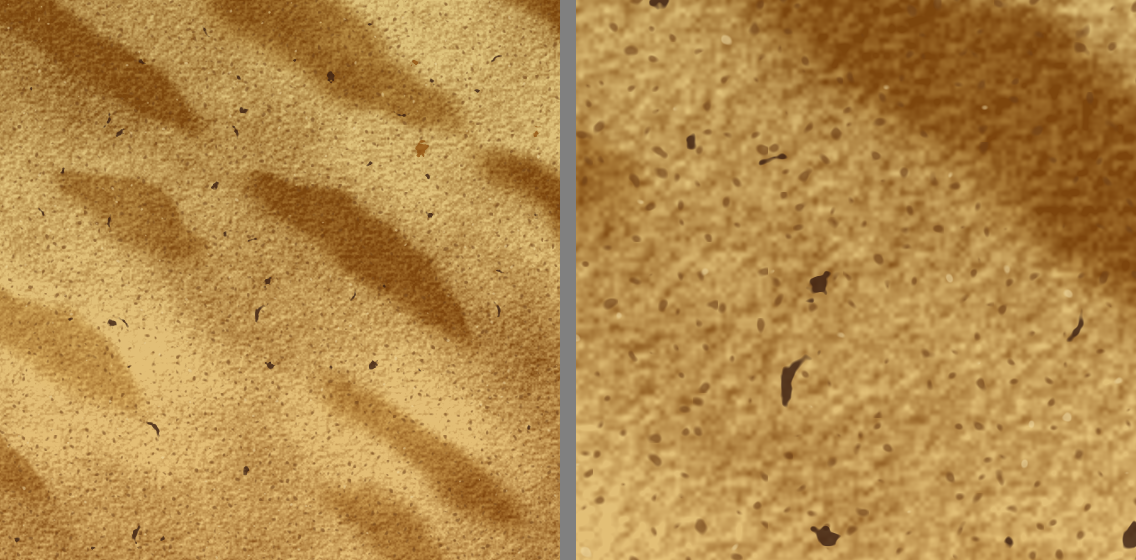
Left, the full canvas; right, a detail of the centre.
A Shadertoy shader for this texture:

```glsl
// Sunlit, wind-shaped sand: soft diagonal hollows in shade with crisp upper crests,
// covered in fine embossed grain and sprinkled with pits, crumbs and curled twigs.
// Hollows are lenses on a staggered, rotated grid; a tone value picks the sand colour.

const vec3 SHADE_SAND = vec3(0.49, 0.28, 0.06);
const vec3 MID_SAND   = vec3(0.69, 0.52, 0.27);
const vec3 LIT_SAND   = vec3(0.86, 0.73, 0.46);
const vec3 SHADE_TINT = vec3(1.0, 0.965, 0.84);
const vec3 PIT_BROWN  = vec3(0.43, 0.25, 0.09);
const vec3 TWIG_BLACK = vec3(0.22, 0.11, 0.06);
const vec3 PALE_FLECK = vec3(0.95, 0.87, 0.66);
const vec3 AMBER      = vec3(0.58, 0.33, 0.06);

const vec2 WIND = vec2(0.82, -0.572);      // direction of the hollows
const vec2 HOLLOW_CELL = vec2(0.60, 0.25); // spacing along and across the wind

vec2 hash2(vec2 p) {
    vec3 q = fract(p.xyx * vec3(0.1031, 0.1030, 0.0973));
    q += dot(q, q.yzx + 33.33);
    return fract((q.xx + q.yz) * q.zy);
}

float noise(vec2 p) {
    vec2 cell = floor(p), f = fract(p);
    f = f * f * (3.0 - 2.0 * f);
    float low  = mix(hash2(cell).x, hash2(cell + vec2(1, 0)).x, f.x);
    float high = mix(hash2(cell + vec2(0, 1)).x, hash2(cell + vec2(1, 1)).x, f.x);
    return mix(low, high, f.y);
}

float fbm(vec2 p) {
    float sum = 0.0, weight = 0.53;
    for (int i = 0; i < 4; i++) {
        sum += weight * noise(p);
        p = mat2(1.6, 1.2, -1.2, 1.6) * p + 17.3;
        weight *= 0.5;
    }
    return sum;
}

// One lens-shaped hollow: x is its shade, y the lit crest above it
vec2 hollow(vec2 q, float halfLength, float halfWidth, float crestBlur) {
    float along = q.x / halfLength;
    float taper = 1.0 - smoothstep(0.6, 1.0, abs(along));
    float w = halfWidth * max(1.0 - along * along, 0.0);
    float b = q.y + 0.025 * along * along;
    float shade = smoothstep(-w - 0.03, -w + 0.02, b)
                * (1.0 - smoothstep(w - crestBlur, w + crestBlur, b));
    float crest = smoothstep(w, w + 0.03, b) * (1.0 - smoothstep(w + 0.03, w + 0.13, b));
    return vec2(shade, crest) * taper;
}

// Hollows scattered over neighbouring cells of the staggered grid
vec2 hollows(vec2 p) {
    vec2 total = vec2(0.0);
    float baseRow = floor(p.y / HOLLOW_CELL.y);
    for (int j = -1; j <= 1; j++) {
        float row = baseRow + float(j);
        float shift = hash2(vec2(row + 31.0, 5.0)).x;
        float baseColumn = floor(p.x / HOLLOW_CELL.x + shift);
        for (int i = -1; i <= 1; i++) {
            vec2 id = vec2(baseColumn + float(i), row);
            vec2 place = hash2(id + 41.0), form = hash2(id + 83.0);
            vec2 center = id + 0.5 + (place - 0.5) * vec2(0.35, 0.4) - vec2(shift, 0.0);
            vec2 h = hollow(p - center * HOLLOW_CELL, mix(0.20, 0.36, form.x),
                            mix(0.040, 0.068, form.y), mix(0.005, 0.035, place.x));
            total = max(total, h * mix(0.60, 1.0, form.x));
        }
    }
    return total;
}

// Scattered bits, one per chosen cell: coverage from 0 to 1
float bits(vec2 p, float cells, float chance, float size, float stretch, float bend, float blur) {
    vec2 id = floor(p * cells);
    vec2 pick = hash2(id + cells), place = hash2(id + cells + 57.0);
    float growth = hash2(id + cells + 91.0).x;
    vec2 q = (fract(p * cells) - 0.5 - (place - 0.5) * 0.7) / cells;
    float angle = 6.2832 * pick.y;
    q = mat2(cos(angle), sin(angle), -sin(angle), cos(angle)) * q;
    q.y += bend * q.x * q.x;
    q.x /= stretch;
    float radius = size * mix(0.45, 1.4, growth * growth);
    float d = length(q) - radius + (noise(p * 230.0) - 0.5) * size * 1.3;
    return step(pick.x, chance) * (1.0 - smoothstep(-blur, blur, d));
}

// Grain lit from the upper left, in three sizes
float grain(vec2 p) {
    vec2 g = p * vec2(150.0, 185.0);
    float relief = noise(g) - noise(g + vec2(-0.45, 0.65));
    return 0.38 * relief + 0.34 * (noise(p * 330.0) - 0.5) + 0.20 * (noise(p * 85.0) - 0.5);
}

vec3 sandColor(float tone) {
    vec3 color = mix(SHADE_SAND, MID_SAND, clamp(tone * 2.0, 0.0, 1.0));
    return mix(color, LIT_SAND, clamp(tone * 2.0 - 1.0, 0.0, 1.12));
}

void mainImage(out vec4 fragColor, in vec2 fragCoord) {
    vec2 p = fragCoord / iResolution.y;
    float blur = max(0.0008, 0.8 / iResolution.y);

    // Broad relief in wind-aligned coordinates
    vec2 wind = vec2(dot(p, WIND), dot(p, vec2(-WIND.y, WIND.x)));
    vec2 warp = vec2(fbm(p * 3.3 + 3.0), fbm(p * 3.3 + 29.0)) - 0.5;
    vec2 relief = hollows(wind + warp * vec2(0.12, 0.15));
    float swell = fbm(wind * vec2(2.4, 4.8) + 11.0) - 0.5;
    float mottle = fbm(p * 17.0 + 7.0) - 0.5;

    float tone = 0.68 + 1.20 * swell + 0.18 * mottle + 0.12 * relief.y - 0.56 * relief.x;
    tone = max(tone, 0.13) + grain(p) * mix(1.0, 0.65, relief.x);
    vec3 color = sandColor(tone) * mix(vec3(1.0), SHADE_TINT, relief.x);

    // Warm orange below, yellower above
    color *= mix(vec3(1.015, 0.985, 0.95), vec3(0.99, 1.01, 1.0), smoothstep(0.1, 0.9, p.y));

    // Pits, flecks and debris
    color = mix(color, PIT_BROWN, 0.60 * bits(p, 67.0, 0.50, 0.0019, 1.5, 0.0, 1.4 * blur));
    color = mix(color, PALE_FLECK, 0.50 * bits(p, 37.0, 0.18, 0.0017, 1.3, 0.0, blur));
    color = mix(color, AMBER, 0.80 * bits(p, 5.0, 0.06, 0.0070, 1.5, 0.0, blur));
    color = mix(color, TWIG_BLACK, 0.80 * bits(p, 11.0, 0.30, 0.0040, 1.6, 0.0, blur));
    color = mix(color, TWIG_BLACK, 0.80 * bits(p, 6.0, 0.22, 0.0026, 4.5, 24.0, blur));

    fragColor = vec4(color, 1.0);
}
```
